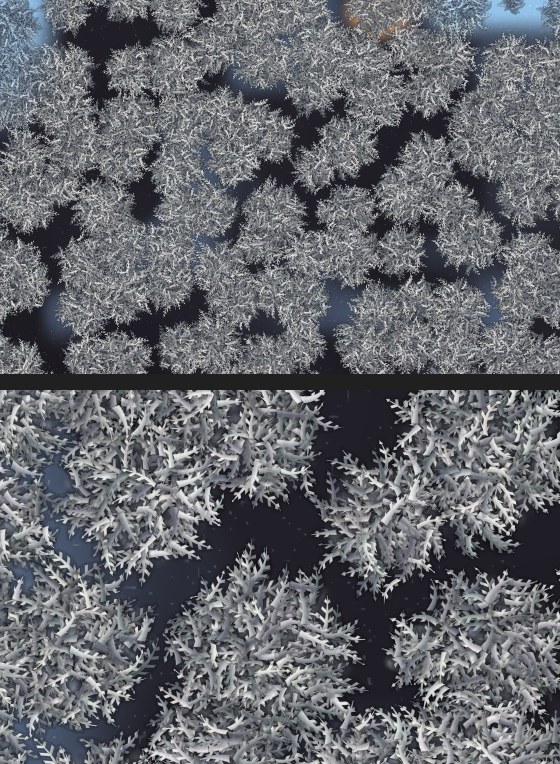
Top, the full canvas; bottom, a detail of the centre.
Write a Shadertoy shader that draws this texture.

```glsl
// Window frost: ragged clusters of feathery ice on a dark, out-of-focus view.
// A jittered grid places the clusters; layers of small barbed sprigs fan out
// from each cluster centre and are painted over one another.

vec3 hash32(vec2 p) {
    vec3 q = fract(p.xyx * vec3(0.1031, 0.1030, 0.0973));
    q += dot(q, q.yxz + 33.33);
    return fract((q.xxy + q.yzz) * q.zyx);
}

float noise(vec2 p) {
    vec2 i = floor(p), f = fract(p);
    f = f * f * (3.0 - 2.0 * f);
    return mix(mix(hash32(i).x, hash32(i + vec2(1, 0)).x, f.x),
               mix(hash32(i + vec2(0, 1)).x, hash32(i + vec2(1, 1)).x, f.x), f.y);
}

// xy: offset from the dominant cluster centre, z: depth inside it (1 at centre)
vec3 cluster(vec2 p) {
    const float CELL = 0.13;
    vec2 home = floor(p / CELL);
    vec3 best = vec3(0.0, 1.0, -1.0);
    for (int j = -1; j <= 1; j++)
    for (int i = -1; i <= 1; i++) {
        vec2 id = home + vec2(i, j);
        vec3 rnd = hash32(id + 11.0);
        vec2 offset = p - (id + 0.12 + 0.76 * rnd.xy) * CELL;
        float radius = rnd.z < 0.07 ? 0.025 : mix(0.057, 0.086, rnd.z);
        float depth = 1.0 - length(offset) / radius;
        if (depth > best.z) best = vec3(offset, depth);
    }
    return best;
}

// Signed distance to a tapering needle with slanted barbs, pointing along +x
float sprig(vec2 q, float len, float width) {
    float t = clamp(q.x / len * 0.5 + 0.5, 0.0, 1.0);
    float side = abs(q.y);
    float spine = side - width * (1.05 - t);
    float row = abs(fract((q.x - side * 0.8) / 0.009) - 0.5) * 0.009;
    float barbs = max(row * 0.78 - 0.0013, side - len * 1.3 * t * (1.0 - t));
    return max(min(spine, barbs), abs(q.x) - len);
}

// Amount of bright sky at the upper corners
float skyAmount(vec2 p, float aspect) {
    float left = 1.0 - smoothstep(0.4, 1.15, length((p - vec2(0.0, 0.96)) / vec2(0.17, 0.32)));
    float right = smoothstep(0.87, 0.97, p.y) * smoothstep(-0.4, -0.28, p.x - aspect);
    return max(left, right);
}

vec3 blurredView(vec2 p, float aspect, float sky) {
    vec3 col = mix(vec3(0.10, 0.09, 0.115), vec3(0.15, 0.15, 0.19), noise(p * 3.0 + 4.0));
    float haze = smoothstep(0.5, 0.95, noise(p * 6.0 + 17.0));
    col = mix(col, vec3(0.33, 0.40, 0.51), haze * 0.85);
    float lamp = 1.0 - smoothstep(0.4, 1.1, length((p - vec2(aspect * 0.68, 0.97)) / vec2(0.11, 0.09)));
    col = mix(col, vec3(0.86, 0.62, 0.44), lamp);
    return mix(col, vec3(0.58, 0.76, 0.91), sky);
}

void mainImage(out vec4 fragColor, in vec2 fragCoord) {
    vec2 p = fragCoord / iResolution.y;
    float aspect = iResolution.x / iResolution.y;
    float soft = 0.75 / iResolution.y;
    float sky = skyAmount(p, aspect);
    vec3 tint = mix(vec3(1.0), vec3(0.85, 0.97, 1.08), sky);
    vec3 col = blurredView(p, aspect, sky);

    // Faint dust on the bare glass
    col += 0.12 * smoothstep(0.86, 1.0, noise(p * 210.0));

    // Grainy veil of thin ice within the clusters
    float depth = cluster(p + 0.02 * (noise(p * 45.0) - 0.5)).z;
    float grain = noise(p * 170.0);
    vec3 veil = mix(vec3(0.20, 0.21, 0.25), vec3(0.60, 0.62, 0.65), grain) * tint;
    col = mix(col, veil, 0.65 * smoothstep(0.0, 0.35, depth));

    // Overlapping sprigs, coarse to fine
    for (int layer = 0; layer < 6; layer++) {
        float cell = 0.030 - 0.002 * float(layer);
        vec2 home = floor(p / cell);
        for (int j = -1; j <= 1; j++)
        for (int i = -1; i <= 1; i++) {
            vec2 id = home + vec2(i, j);
            vec3 place = hash32(id + 37.0 * float(layer + 1));
            vec2 centre = (id + place.xy) * cell;
            vec2 d = p - centre;
            float len = cell * mix(0.5, 0.88, place.z);
            if (dot(d, d) > 1.25 * len * len) continue;

            vec3 rnd = hash32(id.yx + 53.0 * float(layer) + 191.0);
            vec3 host = cluster(centre);
            if (host.z < 0.04 + 0.28 * (rnd.x - 0.5)) continue;

            float angle = atan(host.y, host.x) + (rnd.y - 0.5) * 2.4;
            vec2 axis = vec2(cos(angle), sin(angle));
            vec2 q = vec2(dot(d, axis), dot(d, vec2(-axis.y, axis.x)));
            q.y += (rnd.x - 0.5) * 0.8 * q.x * q.x / len;

            float dist = sprig(q, len, mix(0.0018, 0.0036, rnd.z));
            float tone = fract(rnd.z * 7.0 + rnd.y * 3.0);
            tone = clamp(tone + 0.25 * clamp(q.y / 0.002, -1.0, 1.0), 0.0, 1.0);
            vec3 ice = mix(vec3(0.40, 0.42, 0.46), vec3(0.96, 0.96, 0.95), tone) * tint;
            ice += 0.03 * (rnd - 0.5);
            col *= 1.0 - 0.22 * smoothstep(0.004, 0.0, dist);
            col = mix(col, ice, 0.88 * (1.0 - smoothstep(-soft, soft, dist)));
        }
    }
    fragColor = vec4(clamp(col, 0.0, 1.0), 1.0);
}
```
